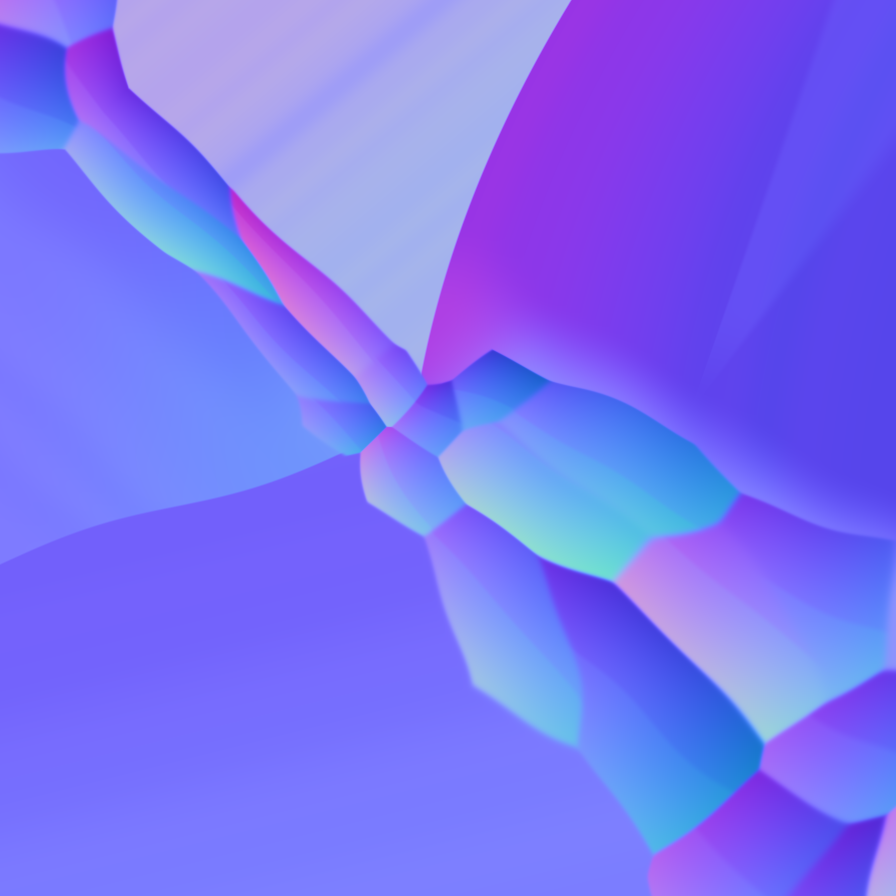
Reproduce this texture map procedurally as a three.js fragment shader.

```glsl
// Faceted crystal normal map: broad planes around a diagonal seam of rounded cells.
varying vec2 vUv;

#define HUB vec2(0.44, 0.53)   // where the broad planes meet
#define FAN vec2(0.77, 0.54)   // origin of the creases in the steep plane
#define SEAM_WIDTH 0.088       // half width of the seam at the hub
#define SEAM_SPREAD 0.30       // widening toward the lower right
#define ROWS 1.5               // cell rows per half width
#define JITTER 0.72            // irregularity of the cells
#define CRISP 48.0             // sharpness of the cell borders
#define TILT 0.62              // random lean of each cell
#define BULGE 0.62             // roundness of each cell
#define EDGE 0.0015            // softness of the plane borders

vec2 hash2(vec2 p) {
  vec3 q = fract(vec3(p.xyx) * vec3(0.1031, 0.1030, 0.0973));
  q += dot(q, q.yzx + 33.33);
  return fract((q.xx + q.yz) * q.zy);
}

float cover(float d) { return smoothstep(-EDGE, EDGE, d); }

// Seam axes: x runs down to the right, y runs up to the right.
vec2 toSeam(vec2 w) { return vec2(w.x - w.y, w.x + w.y) * 0.7071; }
vec2 fromSeam(vec2 s) { return vec2(s.x + s.y, s.y - s.x) * 0.7071; }

float seamWidth(float u) {
  return SEAM_WIDTH + SEAM_SPREAD * max(u, 0.0) + 0.9 * max(-u - 0.47, 0.0);
}

// Small cells at the hub, long ones beside it, medium ones at both ends.
vec2 cellSpace(vec2 s) {
  float along = s.x + 2.0 * s.x / (0.1 + abs(s.x)) + 5.0 * s.x * s.x * s.x;
  return vec2(along, ROWS * s.y / seamWidth(s.x));
}

// Slopes of the four broad planes.
vec2 planeSlope(vec2 p, vec2 s) {
  float r = length(p - HUB);

  vec2 left = mix(vec2(-0.10, 0.19), vec2(0.0, -0.03), smoothstep(0.08, 0.48, r));
  left += 0.012 * sin(s.y * 55.0 + 2.0 * sin(s.y * 21.0));
  left -= vec2(0.10, 0.16) * smoothstep(-0.16, -0.04, s.y) * smoothstep(-0.05, -0.2, s.x);

  vec2 lower = mix(vec2(-0.01, 0.01), vec2(-0.08, -0.22), smoothstep(0.0, 0.42, p.y - 0.25 * p.x + 0.1));
  lower += 0.008 * sin((p.y - 0.25 * p.x) * 48.0);

  float grain = p.y - 0.85 * p.x;
  vec2 pale = mix(vec2(0.30, 0.42), vec2(0.44, 0.31), smoothstep(0.35, 0.75, grain));
  pale -= vec2(0.13, 0.11) * exp(-pow((grain - 0.58) * 40.0, 2.0));
  pale += 0.012 * sin(grain * 90.0 + sin(grain * 37.0));

  float h = p.y - 0.66;
  float side = p.x - (0.488 + 0.27 * h + 0.5 * h * h);
  vec2 steep = mix(vec2(0.21, -0.57), vec2(-0.29, -0.44), smoothstep(-0.02, 0.42, side));
  steep.x += 0.018 * sin(side * 42.0 + 2.0 * sin(side * 17.0));
  vec2 f = p - FAN;
  float angle = atan(f.y, f.x);
  float wedge = smoothstep(0.88, 0.97, angle) * (1.0 - smoothstep(1.22, 1.25, angle));
  steep += vec2(0.04, 0.09) * wedge * smoothstep(0.0, 0.12, f.y);
  float rim = smoothstep(0.12, 0.0, s.y - seamWidth(s.x)) * smoothstep(-0.06, 0.06, s.x);
  steep = mix(steep, vec2(0.14, 0.17), rim);
  steep = mix(steep, vec2(0.5, -0.42), 0.6 * smoothstep(0.13, 0.02, length(p - vec2(0.49, 0.63))));

  float ridge = 0.37 + 0.33 * p.x + 0.008 * sin(p.x * 16.0);
  vec2 slope = mix(lower, left, cover(p.y - ridge));
  slope = mix(slope, pale, cover(s.y - 0.03));
  float steepArea = cover(side) * cover(s.y);
  return mix(slope, steep, steepArea);
}

void main() {
  vec2 p = vUv;
  vec2 bent = p + 0.007 * sin(p.yx * vec2(17.0, 14.0) + vec2(0.6, 2.1))
                + 0.003 * sin(p.yx * 41.0 + 1.3);
  vec2 s = toSeam(bent - HUB);
  vec2 q = cellSpace(s);
  vec2 base = floor(q);
  vec2 broad = planeSlope(p, s);

  // Soft cellular blend; cells centred outside the seam show the broad planes.
  vec2 slope = vec2(0.0);
  float total = 0.0;
  for (int j = -1; j <= 1; j++) {
    for (int i = -1; i <= 1; i++) {
      vec2 id = base + vec2(float(i), float(j));
      vec2 rnd = hash2(id + 57.0);
      vec2 seed = id + 0.5 + JITTER * (rnd - 0.5);
      vec2 d = q - seed;
      vec2 lean = hash2(id + 131.0) - 0.5;
      vec2 cell = TILT * lean - BULGE * fromSeam(d) + vec2(0.0, 0.02);
      // A slanted crease splits each cell into two flatter faces.
      float crease = d.y + 0.5 * lean.x * d.x - 0.3 * lean.y;
      cell += 0.09 * smoothstep(-0.03, 0.03, crease) * vec2(lean.y, -1.0);
      float inside = step(abs(seed.y), 1.32);
      float weight = exp(-CRISP * dot(d, d));
      slope += weight * mix(broad, cell, inside);
      total += weight;
    }
  }
  slope /= max(total, 1e-20);

  // Encode the unit normal as colour.
  slope *= min(1.0, 0.85 / max(length(slope), 0.001));
  float up = sqrt(1.0 - dot(slope, slope));
  gl_FragColor = vec4(0.5 + 0.5 * vec3(slope, up) - vec3(0.01, 0.01, 0.0), 1.0);
}
```
